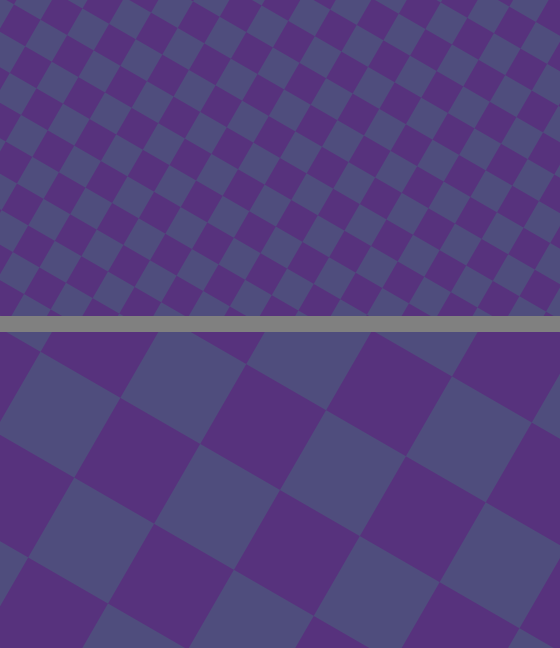
Top: the whole. Bottom: its middle third, enlarged.
Reproduce this pattern procedurally as a Shadertoy shader.

```glsl
// A flat two-tone checkerboard, tilted by 30 degrees, with a corner at the centre.
// Each rotated axis gives a smoothed square wave of +1 and -1; the product of
// the two waves selects the colour of the square.

#define CELLS_PER_HEIGHT 10.2857
#define TILT_DEGREES 30.0
#define EDGE_PIXELS 1.0
#define SLATE vec3(0.310, 0.302, 0.490)
#define PURPLE vec3(0.341, 0.196, 0.490)

mat2 rotation(float angle) {
    float c = cos(angle), s = sin(angle);
    return mat2(c, s, -s, c);
}

// Square wave per axis: +1 on even cells, -1 on odd ones, with soft steps.
vec2 squareWave(vec2 cell, float edgeWidth) {
    vec2 edgeDistance = abs(mod(cell - 0.5, 2.0) - 1.0) - 0.5;
    return clamp(2.0 * edgeDistance / edgeWidth, -1.0, 1.0);
}

void mainImage(out vec4 fragColor, in vec2 fragCoord) {
    // Centred coordinates, measured in squares
    vec2 centred = (fragCoord - 0.5 * iResolution.xy) / iResolution.y;
    vec2 cell = rotation(radians(TILT_DEGREES)) * centred * CELLS_PER_HEIGHT;

    // Checker value in -1..1
    float edgeWidth = EDGE_PIXELS * CELLS_PER_HEIGHT / iResolution.y;
    vec2 wave = squareWave(cell, edgeWidth);
    float checker = wave.x * wave.y;

    fragColor = vec4(mix(PURPLE, SLATE, 0.5 + 0.5 * checker), 1.0);
}
```
